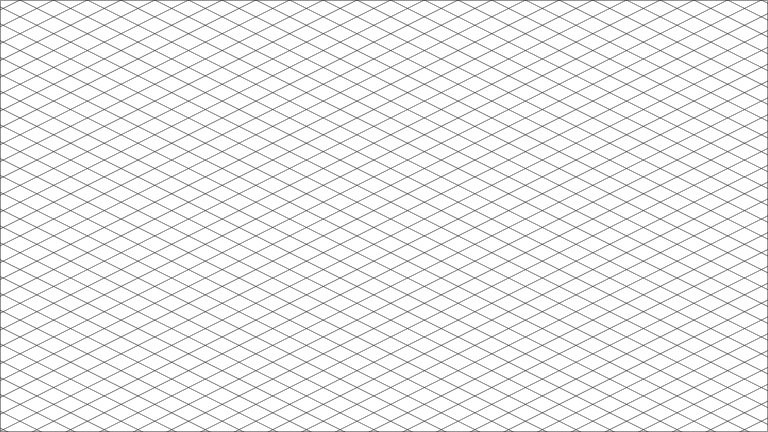
Write a Shadertoy shader that draws this pattern.

```glsl
// Isometric drafting grid: thin dark lines in two mirrored diagonal directions
// form flat rhombi on white, closed by a hairline frame at the canvas edge.
// Each line family is a repeated distance, filtered to pixel coverage.

// Lengths are in canvas heights.
const float ROWS = 25.64;            // rhombi down the canvas
const float CELL_ASPECT = 2.0;       // rhombus width over height
const float ANCHOR_X = 0.0463;       // first crossing along the top edge
const float LINE_WIDTH = 0.00128;
const float FILTER_PIXELS = 1.15;    // width of the smoothing filter
const vec3 PAPER = vec3(1.0);
const vec3 INK = vec3(0.13);

// Share of a filter window, centred at distance d, that a line covers.
float lineCoverage(float d, float window) {
    float halfLine = 0.5 * LINE_WIDTH;
    float halfWindow = 0.5 * window;
    float overlap = min(d + halfWindow, halfLine) - max(d - halfWindow, -halfLine);
    return clamp(overlap / window, 0.0, 1.0);
}

// Distance to the nearest integer, in cell units.
float nearestLine(float t) {
    return abs(fract(t + 0.5) - 0.5);
}

void mainImage(out vec4 fragColor, in vec2 fragCoord) {
    vec2 p = fragCoord / iResolution.y;
    vec2 canvas = iResolution.xy / iResolution.y;
    float window = FILTER_PIXELS / iResolution.y;

    // Diagonal coordinates, measured from the top crossing
    vec2 cell = vec2(CELL_ASPECT, 1.0) / ROWS;
    vec2 q = vec2(p.x - ANCHOR_X, canvas.y - p.y) / cell;
    float lineSpacing = 1.0 / length(1.0 / cell);
    float rising = nearestLine(q.x + q.y) * lineSpacing;
    float falling = nearestLine(q.x - q.y) * lineSpacing;

    // Frame just inside the canvas
    vec2 toEdge = min(p, canvas - p);
    float frame = abs(min(toEdge.x, toEdge.y) - 0.5 * LINE_WIDTH);

    // Layer the strokes over the paper
    float bare = 1.0 - lineCoverage(rising, window);
    bare *= 1.0 - lineCoverage(falling, window);
    bare *= 1.0 - lineCoverage(frame, window);
    fragColor = vec4(mix(INK, PAPER, bare), 1.0);
}
```
